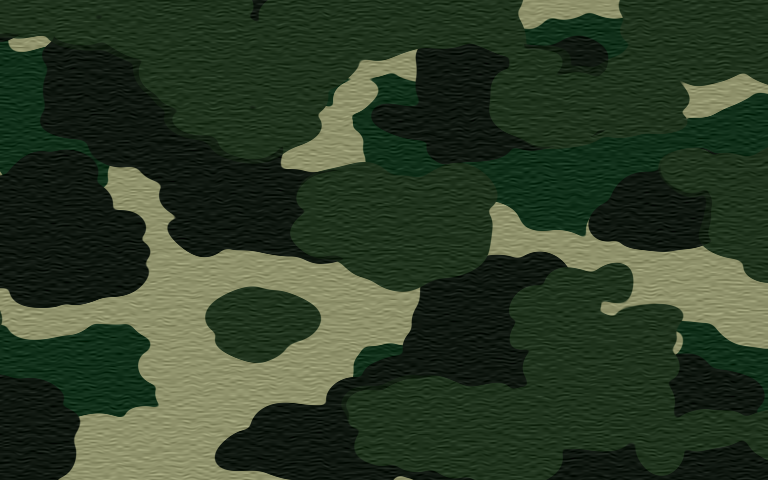
Write a Shadertoy shader that draws this pattern.

```glsl
const vec3 FOREST = vec3(0.064, 0.182, 0.098);
const vec3 SAND   = vec3(0.560, 0.570, 0.420);
const vec3 SOOT   = vec3(0.058, 0.088, 0.060);
const vec3 OLIVE  = vec3(0.121, 0.196, 0.111);
const vec3 SHADE  = vec3(0.075, 0.125, 0.070);

const vec2 LOBE_SIZE = vec2(0.085, 0.058);
const vec2 PATCH_FREQ = vec2(2.8, 4.3);

float hash(vec2 p) {
    vec3 q = fract(p.xyx * 0.1031);
    q += dot(q, q.yzx + 33.33);
    return fract((q.x + q.y) * q.z);
}

// Lattice value; the alternating part keeps the patches evenly spread
float lattice(vec2 i, float seed, float alternate) {
    return mix(hash(i + seed), mod(i.x + i.y, 2.0), alternate);
}

float noise(vec2 p, float seed, float alternate) {
    vec2 i = floor(p), f = fract(p);
    vec2 u = f * f * (3.0 - 2.0 * f);
    vec2 e = vec2(1.0, 0.0);
    float low = mix(lattice(i, seed, alternate), lattice(i + e, seed, alternate), u.x);
    float high = mix(lattice(i + e.yx, seed, alternate), lattice(i + e.xx, seed, alternate), u.x);
    return mix(low, high, u.y);
}

float smoothMin(float a, float b, float k) {
    float h = max(k - abs(a - b), 0.0) / k;
    return min(a, b) - 0.25 * h * h * k;
}

// Broad patches with smaller arms and bays
float patchDensity(vec2 p, vec2 shift, float seed) {
    float broad = noise(p * PATCH_FREQ + shift, seed, 0.4);
    float arms = noise(p * PATCH_FREQ * 2.1 + shift, seed + 7.0, 0.0);
    return mix(broad, arms, 0.27);
}

// Distance, in lobe units, to a union of discs grown where density is high
float patchDistance(vec2 p, vec2 shift, float threshold, float seed) {
    vec2 g = p / LOBE_SIZE;
    vec2 cell = floor(g);
    float d = 1.0;
    for (int y = -1; y <= 1; y++)
    for (int x = -1; x <= 1; x++) {
        vec2 id = cell + vec2(x, y);
        vec2 jitter = vec2(hash(id + seed), hash(id + seed + 71.3)) - 0.5;
        vec2 center = id + 0.5 + 0.5 * jitter;
        float density = patchDensity(center * LOBE_SIZE, shift, seed);
        if (density > threshold) {
            float radius = min(0.64 + 4.0 * (density - threshold), 1.02);
            d = smoothMin(d, length(g - center) - radius, 0.2);
        }
    }
    return d;
}

float coverage(float d, float softness) {
    return 1.0 - smoothstep(-softness, softness, d);
}

// Fine wavy wrinkles lit from above
float fabricRelief(vec2 p) {
    vec2 freq = vec2(72.0, 265.0);
    vec2 stepUp = vec2(0.0, 0.0016);
    p.y += 0.006 * noise(p * vec2(45.0, 36.0), 3.0, 0.0);
    return 3.0 * (noise((p + stepUp) * freq, 5.0, 0.0) - noise((p - stepUp) * freq, 5.0, 0.0));
}

void mainImage(out vec4 fragColor, in vec2 fragCoord) {
    vec2 p = fragCoord / iResolution.y;
    float softness = 0.55 / (iResolution.y * LOBE_SIZE.y);

    // Gentle warp bends the discs into uneven lobes
    vec2 bend = vec2(noise(p * 9.0, 17.0, 0.0), noise(p * 9.0, 29.0, 0.0)) - 0.5;
    vec2 q = p + 0.04 * bend + 2.0;

    float sand = patchDistance(q, vec2(0.0, 0.5), 0.482, 113.0);
    float soot = patchDistance(q, vec2(0.5, 0.0), 0.540, 47.0);
    float olive = patchDistance(q, vec2(0.0), 0.562, 211.0);

    // Stacked inks
    float sootInk = coverage(soot, softness);
    vec3 color = mix(FOREST, SAND, coverage(sand, softness));
    color = mix(color, SOOT, sootInk);

    // Olive darkens in places where its rim overlaps soot
    float rimDepth = 0.7 * (noise(p * 4.0, 83.0, 0.0) - 0.55);
    float rim = sootInk * coverage(-olive - rimDepth, softness);
    color = mix(color, mix(OLIVE, SHADE, rim), coverage(olive, softness));

    // Woven relief
    float relief = fabricRelief(p);
    color = color * (1.0 + 0.02 * relief) + 0.031 * relief;
    fragColor = vec4(clamp(color, 0.0, 1.0), 1.0);
}
```
